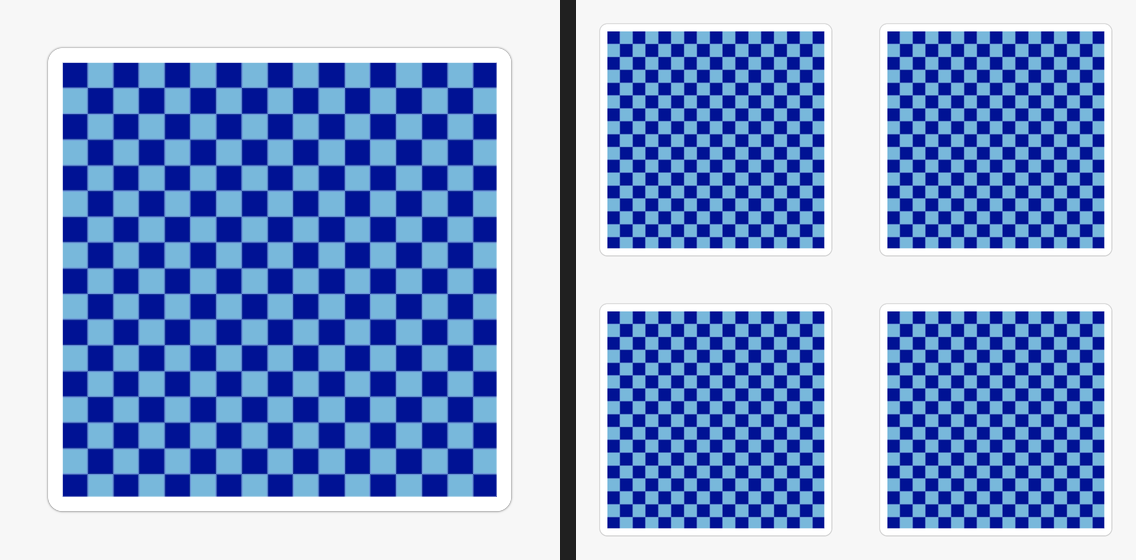
Left: one tile. Right: repeated 2 by 2.
Write a WebGL 1 fragment shader that draws this pattern.

```glsl
precision highp float;
// Two-blue checkerboard of 17 by 17 cells on a white rounded card over pale grey.

uniform vec2 u_resolution;

float hash(vec2 p) {
  return fract(sin(dot(p, vec2(127.1, 311.7))) * 43758.5453);
}

// Signed distance to a rounded square, negative inside.
float roundedSquare(vec2 p, float halfSize, float radius) {
  vec2 q = abs(p) - halfSize + radius;
  return length(max(q, 0.0)) + min(max(q.x, q.y), 0.0) - radius;
}

// Signed distance to the nearest cell edge, positive inside dark cells.
float checkerDistance(vec2 p) {
  vec2 origin = vec2(84.73, 82.73);
  float pitch = 35.27;
  vec2 line = clamp(floor((p - origin) / pitch + 0.5), 1.0, 16.0);
  // Each grid line sits slightly off its regular place.
  vec2 jitter = vec2(hash(vec2(line.x, 3.0)), hash(vec2(7.0, line.y))) - 0.5;
  vec2 offset = p - origin - line * pitch - jitter;
  vec2 cell = line - 1.0 + step(0.0, offset);
  float parity = mod(cell.x + cell.y, 2.0);
  return (1.0 - 2.0 * parity) * min(abs(offset.x), abs(offset.y));
}

// Soft edge between the blues, passing through periwinkle.
vec3 checkerColor(float d, float blur) {
  vec3 color = vec3(0.47, 0.72, 0.86);
  color = mix(color, vec3(0.44, 0.61, 0.87), smoothstep(-1.6 - blur, -0.7, d));
  color = mix(color, vec3(0.28, 0.42, 0.73), smoothstep(-0.7, 0.2, d));
  color = mix(color, vec3(0.07, 0.18, 0.57), smoothstep(0.2, 0.9, d));
  return mix(color, vec3(0.0, 0.07, 0.58), smoothstep(0.9, 1.6 + blur, d));
}

void main() {
  // The canvas spans 768 units each way.
  vec2 p = gl_FragCoord.xy / u_resolution * 768.0;
  float pixel = 768.0 / min(u_resolution.x, u_resolution.y);
  vec2 centered = p - vec2(383.5, 384.5);

  // Background with a thin grey shadow hugging the card, heavier below.
  float card = roundedSquare(centered, 317.5, 20.0);
  float shadow = 0.2 * exp(-card * card / 3.0);
  float below = roundedSquare(centered + vec2(0.0, 1.0), 317.5, 20.0);
  shadow += 0.05 * exp(-max(below, 0.0) / 1.5);
  vec3 color = vec3(0.97) - shadow;

  // White card.
  color = mix(color, vec3(1.0), smoothstep(0.5, -0.5, card / pixel));

  // Checkerboard panel.
  float panel = roundedSquare(centered, 297.5, 0.0);
  vec3 checker = checkerColor(checkerDistance(p), 0.3 * pixel);
  color = mix(color, checker, smoothstep(0.5, -0.5, panel / pixel));

  gl_FragColor = vec4(color, 1.0);
}
```
